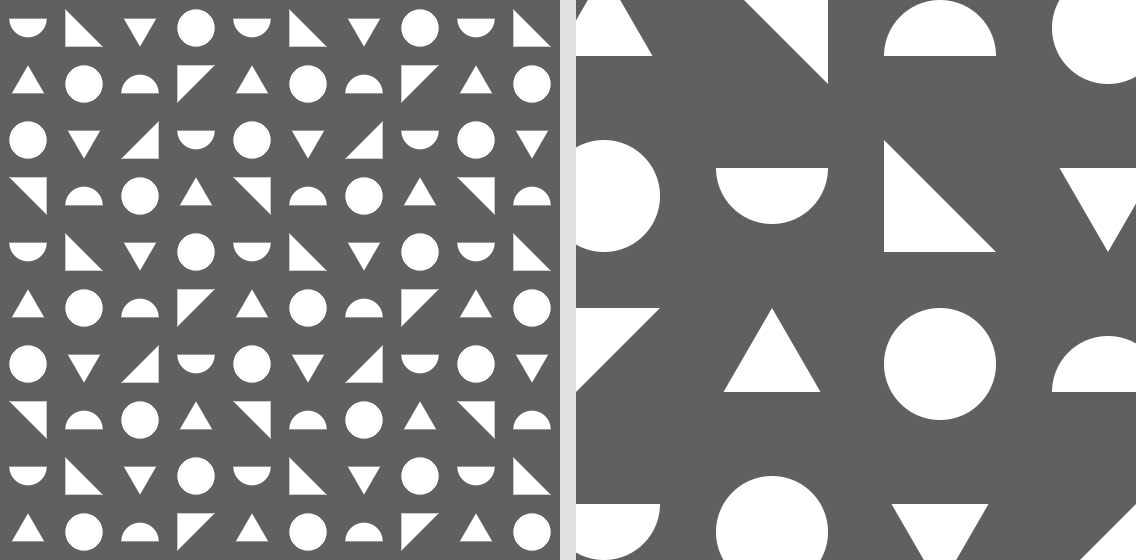
Left, the full canvas; right, a detail of the centre.
Write a WebGL 1 fragment shader that draws this pattern.

```glsl
precision highp float;

uniform vec2 u_resolution;

const float CELLS = 10.0;
const float RADIUS = 1.0 / 3.0;
const vec3 GROUND = vec3(0.376);
const vec3 INK = vec3(1.0);

// High and low binary digits of an index wrapped to 0..3
vec2 digits(float index) {
  float i = mod(index, 4.0);
  return vec2(floor(i / 2.0), mod(i, 2.0));
}

float circle(vec2 p, float r) {
  return length(p) - r;
}

// Dome standing on a flat base, centred on its height
float halfDisc(vec2 p, float r) {
  vec2 q = p + vec2(0.0, 0.5 * r);
  return max(circle(q, r), -q.y);
}

// Equilateral triangle pointing up, with circumradius r
float equilateral(vec2 p, float r) {
  float side = dot(vec2(abs(p.x), p.y), vec2(0.866025, 0.5));
  return max(side, -p.y) - 0.5 * r;
}

// Half of a square, with its right angle at the upper right
float rightTriangle(vec2 p, float r) {
  return max(max(p.x, p.y) - r, -(p.x + p.y) * 0.707107);
}

// Kinds: 0 half disc, 1 right triangle, 2 equilateral, 3 circle
float shape(vec2 p, float kind, float r) {
  if (kind < 0.5) return halfDisc(p, r);
  if (kind < 1.5) return rightTriangle(p, r);
  if (kind < 2.5) return equilateral(p, r);
  return circle(p, r);
}

// Exclusive-or of row and column digits puts each kind once per row and column
float kindAt(vec2 column, vec2 row) {
  float high = mod(column.x + row.x + row.y, 2.0);
  float low = mod(column.y + row.x, 2.0);
  return 2.0 * high + low;
}

void main() {
  vec2 grid = gl_FragCoord.xy / u_resolution * CELLS;
  vec2 cell = floor(grid);
  vec2 p = fract(grid) - 0.5;

  // Rows count from the top; their digits also set the mirroring
  vec2 column = digits(cell.x);
  vec2 row = digits(CELLS - 1.0 - cell.y);
  vec2 mirror = 2.0 * row - 1.0;

  float d = shape(p * mirror, kindAt(column, row), RADIUS);
  float pixel = CELLS / min(u_resolution.x, u_resolution.y);
  float coverage = clamp(0.5 - d / pixel, 0.0, 1.0);

  gl_FragColor = vec4(mix(GROUND, INK, coverage), 1.0);
}
```
